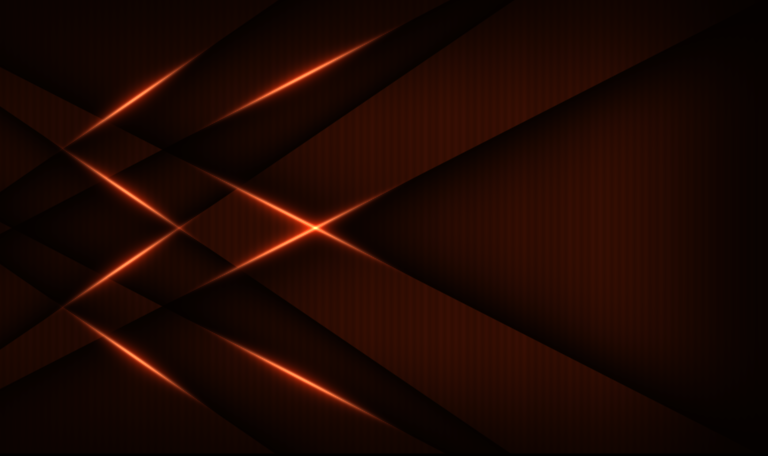
This background is drawn by a Shadertoy shader. Its source:

```glsl
// Dark rust panels with fine vertical ribs, crossed by glowing diagonal seams.

const vec3 PANEL = vec3(0.190, 0.049, 0.009);
const vec3 DEEP = vec3(0.018, 0.004, 0.001);
const vec3 EMBER = vec3(0.78, 0.15, 0.025);
const vec3 HOT = vec3(0.42, 0.46, 0.32);

float hash(float n) {
    return fract(sin(n * 127.1) * 437.58);
}

// Position along (x) and above (y) a sloped line through the anchor.
vec2 lineSpace(vec2 p, vec2 anchor, float slope) {
    vec2 dir = normalize(vec2(1.0, slope));
    vec2 rel = p - anchor;
    return vec2(dot(rel, dir), dot(rel, vec2(-dir.y, dir.x)));
}

// Light left after a shadow falls on the positive side of an edge.
float shadow(float d, float width, float pixel) {
    float fall = exp(-pow(max(d, 0.0) / width, 1.3));
    return 1.0 - 0.92 * fall * smoothstep(-pixel, pixel, d);
}

// Lens-shaped streak: a wide ember halo around a thin hot core.
vec3 streak(vec2 q, float reach) {
    float taper = 1.0 - smoothstep(0.0, 1.0, abs(q.x) / reach);
    float halo = taper * exp(-abs(q.y) / (0.002 + 0.009 * taper));
    float core = taper * taper * exp(-pow(q.y / 0.0038, 2.0));
    return EMBER * halo + HOT * core;
}

// Adds one seam: its shadow dims the light, its streak joins the glow.
void seam(vec2 p, vec2 anchor, float slope, float side, float width,
          float reach, float pixel, inout float light, inout vec3 glow) {
    vec2 q = lineSpace(p, anchor, slope);
    light *= shadow(q.y * side, width, pixel);
    glow += streak(q, reach);
}

// Fine vertical ribs with slight variation from one to the next.
float ribs(float x) {
    float k = x * 60.0;
    float wave = 0.5 + 0.5 * cos(6.28318 * k);
    float tone = mix(hash(floor(k)), hash(floor(k) + 1.0), smoothstep(0.0, 1.0, fract(k)));
    return 0.88 + 0.14 * wave + 0.08 * (tone - 0.5);
}

// Brightest right of centre, fading toward every border.
float vignette(vec2 p, float aspect) {
    float left = mix(0.55, 1.0, smoothstep(0.0, 0.55, p.x / aspect));
    float right = 1.0 - 0.88 * smoothstep(0.77, 1.0, p.x / aspect);
    float ends = 1.0 - 0.72 * smoothstep(0.22, 0.53, abs(p.y));
    return left * right * ends;
}

void mainImage(out vec4 fragColor, in vec2 fragCoord) {
    // Height is one unit, with y = 0 on the axis of symmetry.
    vec2 p = fragCoord / iResolution.y - vec2(0.0, 0.5);
    float aspect = iResolution.x / iResolution.y;
    float pixel = 1.0 / iResolution.y;

    // Four rising seams and their mirrored partners.
    float light = 1.0;
    vec3 glow = vec3(0.0);
    for (int i = 0; i < 2; i++) {
        vec2 m = vec2(p.x, i == 0 ? p.y : -p.y);
        seam(m, vec2(0.296, 0.283), 0.690, -1.0, 0.060, 0.23, pixel, light, glow);
        seam(m, vec2(0.281, -0.076), 0.680, 1.0, 0.048, 0.23, pixel, light, glow);
        seam(m, vec2(0.658, 0.329), 0.520, -1.0, 0.060, 0.29, pixel, light, glow);
        seam(m, vec2(0.649, -0.022), 0.510, -1.0, 0.085, 0.31, pixel, light, glow);
    }

    // Ribbed panels, shaded and lit.
    vec3 color = DEEP + PANEL * ribs(p.x) * vignette(p, aspect) * light;
    color += glow;

    // Thin dark strip along the bottom border.
    color *= smoothstep(-0.497, -0.492, p.y);
    fragColor = vec4(min(color, 1.0), 1.0);
}
```
